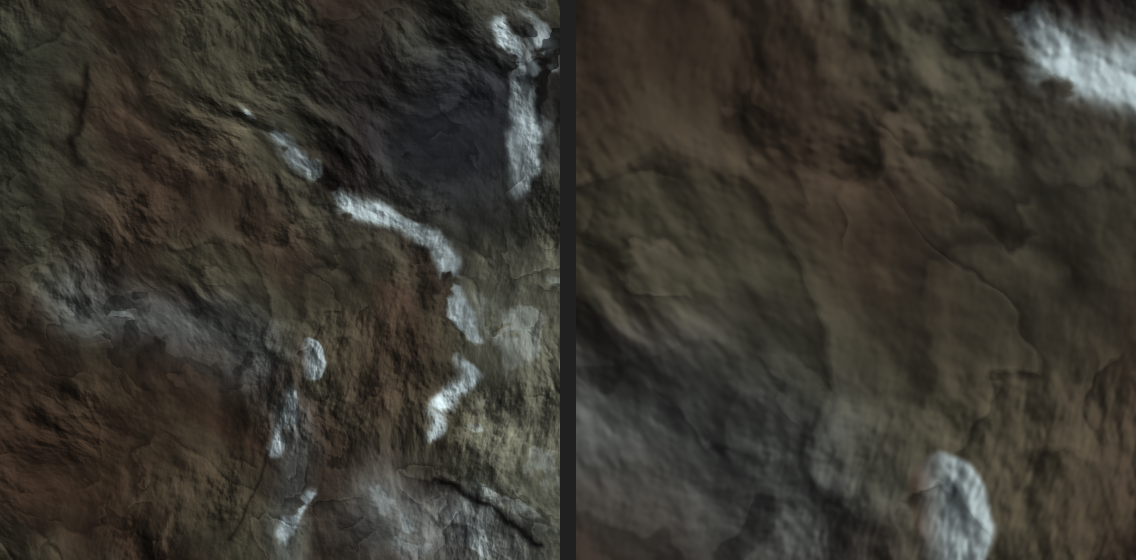
Left, the full canvas; right, a detail of the centre.
Give the GLSL for this texture, as a WebGL 1 fragment shader.

```glsl
precision highp float;
// Dim cave wall: folded brown and olive rock with pale ridges lit from the upper right.
uniform vec2 u_resolution;

#define RELIEF 0.095
#define WARP 0.035
#define LEDGE 0.42
#define UMBER vec3(0.172, 0.140, 0.115)
#define RUST vec3(0.206, 0.164, 0.133)
#define OLIVE vec3(0.222, 0.217, 0.175)
#define MOSS vec3(0.172, 0.182, 0.150)
#define SLATE vec3(0.140, 0.152, 0.172)
#define GREY vec3(0.345, 0.364, 0.358)
#define PALE vec3(0.590, 0.645, 0.660)

float hash(vec2 p) {
  vec3 q = fract(vec3(p.xyx) * 0.1031);
  q += dot(q, q.yzx + 33.33);
  return fract((q.x + q.y) * q.z);
}

float noise(vec2 p) {
  vec2 i = floor(p), f = fract(p);
  f = f * f * f * (f * (f * 6.0 - 15.0) + 10.0);
  return mix(mix(hash(i), hash(i + vec2(1, 0)), f.x),
             mix(hash(i + vec2(0, 1)), hash(i + vec2(1, 1)), f.x), f.y);
}

float fbm(vec2 p) {
  float sum = 0.0, amp = 0.55;
  for (int i = 0; i < 6; i++) {
    sum += amp * noise(p);
    p = mat2(1.6, 1.25, -1.25, 1.6) * p + 17.3;
    amp *= 0.44;
  }
  return sum;
}

vec2 turn(vec2 p, float a) {
  return vec2(cos(a) * p.x + sin(a) * p.y, cos(a) * p.y - sin(a) * p.x);
}

// Soft elliptical patch and soft line, both 1 at the core
float patchAt(vec2 p, vec2 centre, vec2 radius) {
  vec2 q = (p - centre) / radius;
  return exp(-dot(q, q));
}

float strand(vec2 p, vec2 a, vec2 b, float width) {
  vec2 d = b - a;
  float r = length(p - a - d * clamp(dot(p - a, d) / dot(d, d), 0.0, 1.0)) / width;
  return exp(-r * r);
}

// Diagonal folds on the upper left, hanging drips on the lower right
float height(vec2 p) {
  vec2 q = p + WARP * vec2(noise(p * 7.0), noise(p * 7.0 + 40.0));
  float folds = fbm(turn(q, -0.72) * vec2(6.0, 9.0));
  float drips = fbm(turn(q, -0.15) * vec2(10.0, 6.5) + 9.0);
  return mix(folds, drips, smoothstep(-0.15, 0.35, p.x - p.y));
}

// Sharp broken steps: a bright lip above a dark undercut
float ledges(vec2 p, float scale) {
  float t = fract(5.0 * fbm(turn(p, -0.65) * vec2(0.65, 1.0) * scale));
  float lip = exp(-8.0 * (1.0 - t)) * smoothstep(1.0, 0.94, t);
  float undercut = exp(-7.0 * t) * smoothstep(0.0, 0.06, t);
  return (0.8 * lip - undercut) * smoothstep(0.42, 0.68, noise(p * scale * 1.7 + 8.0));
}

// Broad rock colours
vec3 rockColour(vec2 p, float stain) {
  vec3 c = mix(UMBER, OLIVE, smoothstep(0.36, 0.62, stain));
  c = mix(c, MOSS, 0.8 * patchAt(p, vec2(0.02, 0.78), vec2(0.15, 0.35)));
  c = mix(c, RUST, 0.75 * strand(p, vec2(0.2, 0.82), vec2(0.5, 0.52), 0.085));
  c = mix(c, RUST * vec3(0.88, 0.83, 0.78), 0.8 * patchAt(p, vec2(0.18, 0.2), vec2(0.28, 0.22)));
  c = mix(c, OLIVE * 1.15, 0.6 * strand(p, vec2(0.32, 0.55), vec2(0.52, 0.41), 0.05));
  c = mix(c, GREY * 0.85, 0.85 * strand(p, vec2(0.15, 0.47), vec2(0.45, 0.37), 0.06));
  c = mix(c, SLATE * 0.88, 0.92 * patchAt(p, vec2(0.83, 0.78), vec2(0.23, 0.21)));
  c = mix(c, RUST, 0.7 * patchAt(p, vec2(0.71, 0.36), vec2(0.12, 0.16)));
  float litWall = smoothstep(0.81, 0.87, p.x) * smoothstep(0.61, 0.55, p.y);
  c = mix(c, vec3(0.325, 0.328, 0.282), 0.9 * litWall);
  c = mix(c, GREY, 0.8 * strand(p, vec2(0.69, 0.09), vec2(0.88, 0.0), 0.085));
  return mix(c, GREY * 0.9, 0.7 * strand(p, vec2(0.52, 0.28), vec2(0.52, 0.02), 0.04));
}

// Pale crests: the long fold, its curl, the drips and the upper right fringe
float crests(vec2 p) {
  float c = 0.7 * strand(p, vec2(0.44, 0.79), vec2(0.62, 0.64), 0.025);
  c = max(c, 0.85 * strand(p, vec2(0.62, 0.64), vec2(0.78, 0.57), 0.028));
  c = max(c, strand(p, vec2(0.78, 0.57), vec2(0.86, 0.41), 0.022));
  c = max(c, 0.8 * strand(p, vec2(0.86, 0.41), vec2(0.78, 0.22), 0.017));
  c = max(c, 0.75 * strand(p, vec2(0.52, 0.31), vec2(0.48, 0.2), 0.018));
  c = max(c, 0.9 * strand(p, vec2(0.56, 0.15), vec2(0.51, 0.04), 0.015));
  c = max(c, strand(p, vec2(0.9, 0.95), vec2(0.95, 0.68), 0.024));
  return max(c, 0.75 * patchAt(p, vec2(0.97, 0.88), vec2(0.04, 0.13)));
}

void main() {
  vec2 p = gl_FragCoord.xy / u_resolution;
  vec2 wander = vec2(fbm(p * 7.0 + 3.0), fbm(p * 7.0 + 51.0)) - 0.48;
  vec2 w = p + 0.09 * wander;
  float grain = fbm(p * 14.0 + 2.0 * wander);
  vec3 colour = rockColour(w, fbm(turn(w, -0.7) * vec2(4.0, 6.0) + 2.0));
  colour *= 0.7 + 0.62 * grain;

  // Dark mottles on the grey slab and a pitted fringe
  float pits = smoothstep(0.56, 0.66, noise(p * 36.0 + 5.0 * wander));
  float pitted = patchAt(p, vec2(0.98, 0.9), vec2(0.06, 0.11))
               + 0.6 * strand(p, vec2(0.2, 0.44), vec2(0.42, 0.38), 0.06);

  // Crests and pale flakes break up along the grain
  float flakes = fbm(turn(p, -0.5) * vec2(17.0, 24.0) + 2.0 * wander);
  float crest = crests(p + 0.1 * wander) * smoothstep(0.26, 0.56, flakes);
  float lit = smoothstep(0.26, 0.36, colour.g);
  colour = mix(colour, PALE, max(0.85 * smoothstep(0.12, 0.72, crest), 0.4 * lit * smoothstep(0.54, 0.64, flakes)));
  float stone = 1.0 - smoothstep(0.85, 1.0, length((p - vec2(0.552, 0.365) + 0.06 * wander) / vec2(0.029, 0.038)));
  colour = mix(colour, mix(RUST, PALE, smoothstep(0.53, 0.56, p.x)), 0.85 * stone);
  colour *= 1.0 - 0.6 * min(pits * pitted, 1.0);

  // Side light on the relief, rough in places and smooth in others
  vec2 toLight = vec2(0.0023, 0.0019);
  float shade = RELIEF * (height(p) - height(p + toLight)) / length(toLight);
  shade *= 0.45 + 0.75 * smoothstep(0.3, 0.7, noise(p * 8.0 + 60.0));
  shade += LEDGE * (ledges(w, 4.5) + ledges(w + 3.0, 11.0));
  colour *= 1.0 + shade / (1.0 + 0.6 * abs(shade));

  // Cracks
  vec2 v = p + 0.1 * wander;
  float crack = strand(v, vec2(0.78, 0.14), vec2(0.96, 0.01), 0.006);
  crack = max(crack, 0.7 * strand(v, vec2(0.15, 0.88), vec2(0.16, 0.68), 0.007));
  crack = max(crack, 0.5 * strand(v, vec2(0.5, 0.3), vec2(0.41, 0.02), 0.004));
  gl_FragColor = vec4(colour * (1.0 - 0.7 * crack), 1.0);
}
```
